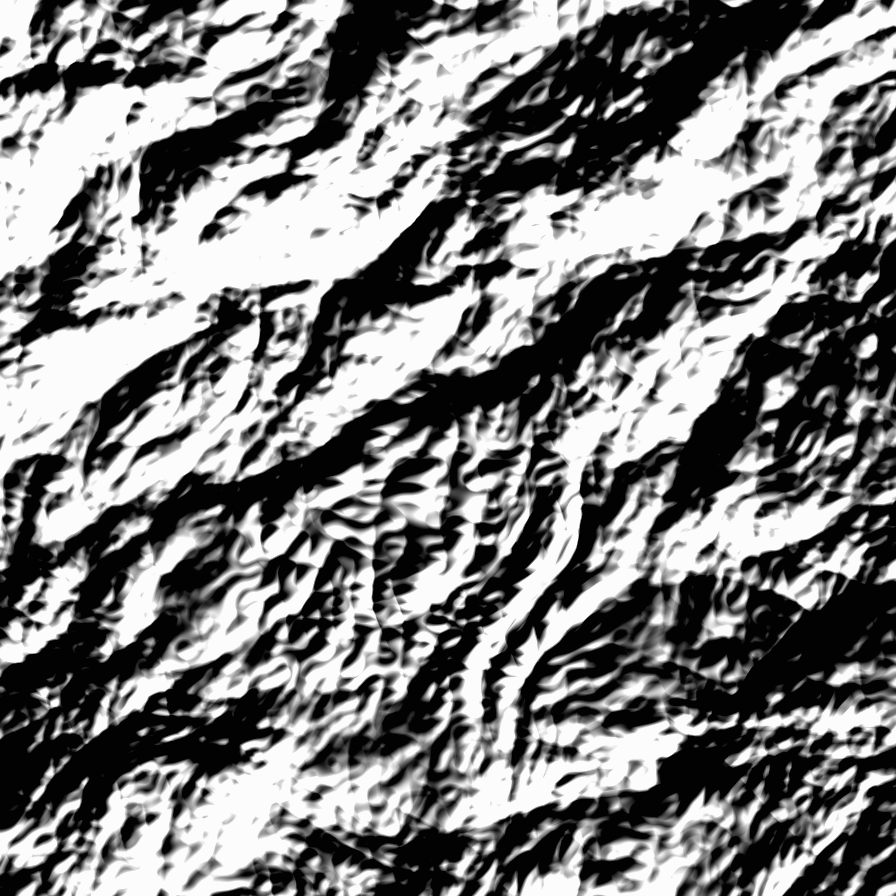
Write a Shadertoy shader that draws this texture map.

```glsl
// Hard-lit relief of rugged rock: diagonal ridges, blocky rills and black shadowed scarps.

const vec3 SHADOW = vec3(0.008);
const vec3 SUNLIT = vec3(0.99);
const vec2 LIGHT_DIR = vec2(-0.55, 0.835);

// Unit gradient vector for a lattice cell
vec2 cellGradient(ivec2 cell) {
    uint n = uint(cell.x) * 1597334677u ^ uint(cell.y) * 3812015801u;
    n = (n ^ (n >> 15)) * 2246822519u;
    n = (n ^ (n >> 13)) * 3266489917u;
    n ^= n >> 16;
    float angle = 6.28318 * float(n & 65535u) / 65536.0;
    return vec2(cos(angle), sin(angle));
}

float gradientNoise(vec2 p) {
    vec2 base = floor(p), f = p - base;
    ivec2 c = ivec2(base);
    vec2 u = f * f * f * (f * (f * 6.0 - 15.0) + 10.0);
    float a = dot(cellGradient(c), f);
    float b = dot(cellGradient(c + ivec2(1, 0)), f - vec2(1, 0));
    float d = dot(cellGradient(c + ivec2(0, 1)), f - vec2(0, 1));
    float e = dot(cellGradient(c + ivec2(1, 1)), f - vec2(1, 1));
    return mix(mix(a, b, u.x), mix(d, e, u.x), u.y);
}

vec2 rotate(vec2 p, float angle) {
    float c = cos(angle), s = sin(angle);
    return vec2(c * p.x + s * p.y, c * p.y - s * p.x);
}

// Offset that bends straight features
vec2 bend(vec2 p, float freq, float amount) {
    return amount * vec2(gradientNoise(p * freq + 3.7), gradientNoise(p * freq + 19.3));
}

// Sum of creased ridges, long when coarse and blocky when fine; spread fans their angles
float ridgeHeight(vec2 p, float angle, float spread, float freq, float gain, int octaves) {
    p += bend(p, 4.0, 0.045);
    float height = 0.0, weight = 1.0, stretch = 0.45;
    for (int i = 0; i < octaves; i++) {
        float turn = angle + spread * sin(2.4 * float(i));
        vec2 q = rotate(p, turn) * freq * vec2(stretch, 1.0) + 11.3 * float(i);
        height -= weight * abs(gradientNoise(q)) / freq;
        freq *= 1.85;
        weight *= gain;
        stretch = mix(stretch, 0.8, 0.3);
    }
    return height;
}

// Slope towards the light, by central difference
float reliefLight(vec2 p, float angle, float spread, float freq, float gain, int octaves) {
    float reach = 0.0038;
    vec2 stepToLight = LIGHT_DIR * reach;
    float near = ridgeHeight(p + stepToLight, angle, spread, freq, gain, octaves);
    float far = ridgeHeight(p - stepToLight, angle, spread, freq, gain, octaves);
    return (far - near) / (2.0 * reach);
}

// Lens-shaped shadow hanging below the line from a to b
float scarp(vec2 p, vec2 a, vec2 b, float depth) {
    float t = (p.x - a.x) / (b.x - a.x);
    float below = mix(a.y, b.y, t) - p.y;
    float width = depth * sqrt(max(4.0 * t * (1.0 - t), 0.0));
    float ends = smoothstep(0.0, 0.08, t) * (1.0 - smoothstep(0.92, 1.0, t));
    return ends * smoothstep(-0.004, 0.005, below)
                * (1.0 - smoothstep(0.5 * width, width + 0.01, below));
}

// Soft round region
float region(vec2 p, vec2 center, vec2 size) {
    vec2 d = (p - center) / size;
    return exp(-dot(d, d));
}

void mainImage(out vec4 fragColor, in vec2 fragCoord) {
    vec2 p = fragCoord / iResolution.y;
    vec2 q = p + bend(p, 7.0, 0.04) + bend(p, 22.0, 0.014);

    // Broad ridges, with steep small rills in the lower middle
    float broad = reliefLight(p, 0.6, 0.75, 5.0, 0.95, 5);
    float rills = reliefLight(p, 1.05, 0.6, 14.0, 1.0, 3);
    float rillArea = smoothstep(0.25, 0.6, region(q, vec2(0.48, 0.36), vec2(0.27, 0.2)));
    float light = mix(broad, 1.25 * rills, rillArea);

    // Sunny western slope and gloomy eastern corner
    float tone = 0.52 + 0.78 * light;
    tone += 1.0 * region(q, vec2(0.0, 0.76), vec2(0.27, 0.18));
    tone += 0.45 * region(q, vec2(0.38, 0.68), vec2(0.25, 0.14));
    tone -= 0.4 * region(q, vec2(0.95, 0.15), vec2(0.25, 0.3));
    tone -= 0.3 * region(q, vec2(0.65, 0.95), vec2(0.3, 0.12));

    // Long shadowed cliffs
    float cliffs = scarp(q, vec2(0.16, 0.42), vec2(0.72, 0.68), 0.055);
    cliffs += scarp(q, vec2(0.03, 0.645), vec2(0.36, 0.69), 0.035);
    cliffs += scarp(q, vec2(0.36, 0.69), vec2(0.62, 0.71), 0.025);
    cliffs += scarp(q, vec2(-0.1, 0.88), vec2(0.26, 0.96), 0.025);
    cliffs += scarp(q, vec2(-0.2, 0.06), vec2(0.21, 0.31), 0.11);
    cliffs += scarp(q, vec2(0.72, 0.12), vec2(1.15, 0.6), 0.08);
    tone -= 1.6 * min(cliffs, 1.0);

    fragColor = vec4(mix(SHADOW, SUNLIT, clamp(tone, 0.0, 1.0)), 1.0);
}
```
